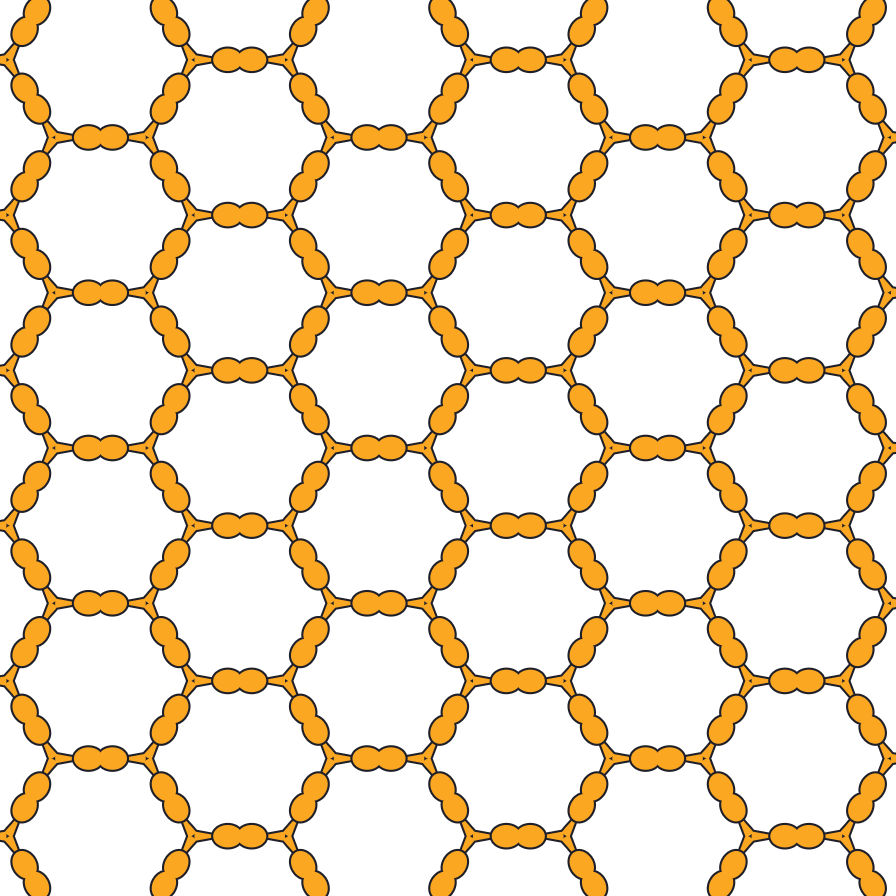
Reproduce this pattern procedurally as a WebGL 1 fragment shader.

```glsl
precision highp float;
// Honeycomb net of orange two-lobed beads joined by small three-armed links, outlined
// in dark ink on white. Mirror and half-turn folds reduce the plane to one triangle
// holding half a level bead, half a sloping bead and a single link.

uniform vec2 u_resolution;

#define PERIOD     vec2(0.3109, 0.1733)  // two columns wide, one hexagon high
#define ORIGIN     vec2(0.4230, 0.5)     // centre of one level bead
#define HALF_EDGE  0.0517                // level bead centre to link centre
#define LOBE_SHIFT 0.0134
#define LOBE_RADII vec2(0.0174, 0.0137)
#define ARM_ROOT   0.0067                // half width of an arm at the link centre
#define ARM_TIP    0.0029                // half width where it meets a bead
#define HALF_LINE  0.00117
#define FILL       vec3(0.99, 0.655, 0.13)
#define INK        vec3(0.12, 0.12, 0.16)
#define PAPER      vec3(1.0)

// Approximate signed distance to an ellipse.
float ellipseDistance(vec2 p, vec2 radii) {
  p = abs(p) + 1e-5;
  float k = length(p / radii);
  return k * (k - 1.0) / length(p / (radii * radii));
}

// Two overlapping lobes along the given axis.
float beadDistance(vec2 p, vec2 axis) {
  vec2 local = vec2(dot(p, axis), dot(p, vec2(-axis.y, axis.x)));
  local.x = abs(local.x) - LOBE_SHIFT;
  return ellipseDistance(local, LOBE_RADII);
}

// Tapering arm that starts at the origin and runs along the axis.
float armDistance(vec2 p, vec2 axis) {
  float along = dot(p, axis);
  float across = abs(dot(p, vec2(-axis.y, axis.x)));
  float armLength = HALF_EDGE - LOBE_SHIFT - LOBE_RADII.x;
  float halfWidth = mix(ARM_ROOT, ARM_TIP, clamp(along / armLength, 0.0, 1.0));
  return max(across - halfWidth, -along);
}

float coverage(float d, float pixel) {
  return clamp(0.5 - d / pixel, 0.0, 1.0);
}

// Paints a filled shape with a centred outline over the colour below.
vec3 paintOutlined(vec3 below, float d, float pixel) {
  vec3 color = mix(below, INK, coverage(d - HALF_LINE, pixel));
  return mix(color, FILL, coverage(d + HALF_LINE, pixel));
}

void main() {
  float pixel = 1.0 / u_resolution.y;
  vec2 p = gl_FragCoord.xy * pixel;

  // Fold by mirrors, then by a half turn about the sloping bead.
  vec2 halfCell = 0.5 * PERIOD;
  vec2 q = abs(mod(p - ORIGIN + halfCell, PERIOD) - halfCell);
  if (q.x / halfCell.x + q.y / halfCell.y > 1.0) q = halfCell - q;

  vec2 linkCentre = vec2(HALF_EDGE, 0.0);
  vec2 slopeCentre = 0.5 * halfCell;
  vec2 slopeAxis = normalize(slopeCentre - linkCentre);

  // Link: the third arm comes from the vertical mirror.
  float link = min(armDistance(q - linkCentre, vec2(-1.0, 0.0)),
                   armDistance(q - linkCentre, slopeAxis));

  // Beads lie over the arm ends.
  float bead = min(beadDistance(q, vec2(1.0, 0.0)),
                   beadDistance(q - slopeCentre, slopeAxis));

  vec3 color = paintOutlined(PAPER, link, pixel);
  color = paintOutlined(color, bead, pixel);
  gl_FragColor = vec4(color, 1.0);
}
```
